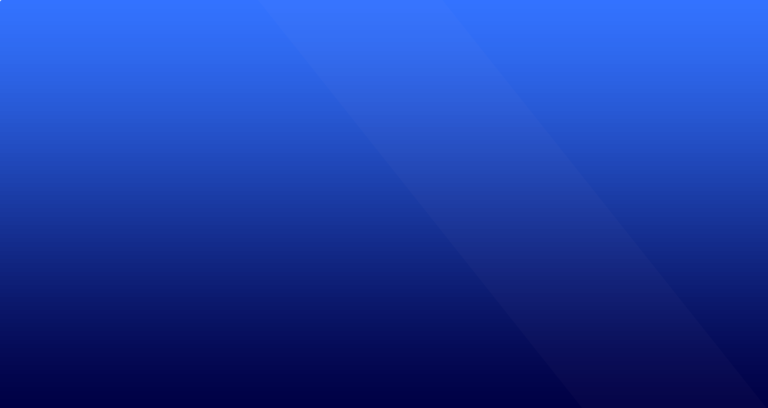
Write a Shadertoy shader that draws this background.

```glsl
// A vertical fall from bright azure to deep navy, crossed by one faint slanted sheen.
// The fall blends a linear ramp with a smooth one in fine level steps; the sheen
// is a sheared strip of translucent rose white with softened edges.

vec3 skyFall(float depth) {
    float ease = mix(depth, smoothstep(0.0, 1.0, depth), 0.5);
    return mix(vec3(0.2, 0.45, 1.0), vec3(0.0, 0.0, 0.268), ease);
}

// Coverage of a strip lying between left and right
float strip(float x, float left, float right, float blur) {
    return smoothstep(left - blur, left + blur, x)
         - smoothstep(right - blur, right + blur, x);
}

void mainImage(out vec4 fragColor, in vec2 fragCoord) {
    vec2 uv = fragCoord / iResolution.xy;
    float depth = 1.0 - uv.y;
    float pixel = 1.0 / iResolution.x;

    // Fine level steps down the fall
    float stepped = (floor(depth * 96.0) + 0.5) / 96.0;
    vec3 color = skyFall(stepped);

    // Slanted sheen, leaning right as it descends
    float sheared = uv.x - 0.422 * depth;
    float sheen = strip(sheared, 0.336, 0.576, pixel);
    color = mix(color, vec3(1.0, 0.8, 0.85), 0.022 * sheen);

    // Tiny pale nick where the upper left corner is rounded
    vec2 corner = vec2(uv.x, depth * iResolution.y / iResolution.x);
    float nick = 1.0 - smoothstep(0.002 - pixel, 0.002 + pixel, corner.x + corner.y);
    color = mix(color, vec3(1.0), 0.8 * nick);

    fragColor = vec4(color, 1.0);
}
```
